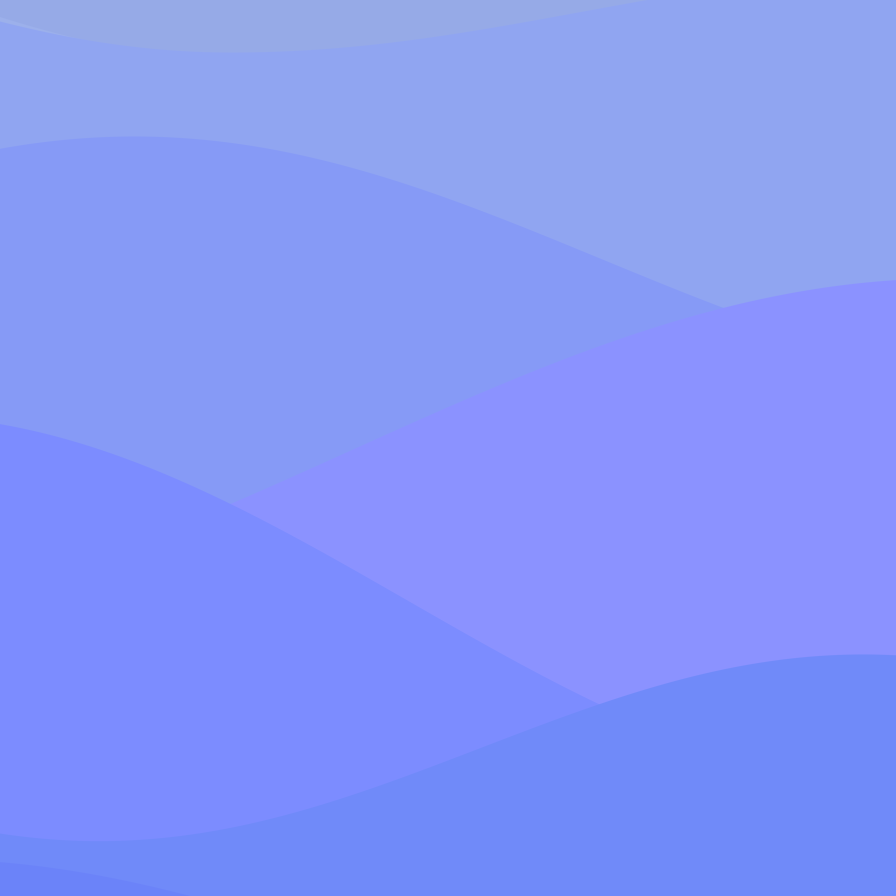
Reproduce this background procedurally as a Shadertoy shader.

```glsl
// Calm, flat hills in blue and violet, layered from a pale sky down to a deep base.
// Each hill is the area below a long cosine ridge; layers are painted back to front
// and every edge is softened across about one pixel.

const float PI = 3.14159265;

// Height of a cosine ridge at x; its crest lies at crestX.
float ridge(float x, float middle, float amplitude, float halfPeriod, float crestX) {
    return middle + amplitude * cos(PI * (x - crestX) / halfPeriod);
}

// Fills everything below the edge height with one flat colour.
void paintBelow(inout vec3 color, float y, float edge, vec3 fill) {
    float softness = 0.75 / iResolution.y;
    color = mix(color, fill, smoothstep(-softness, softness, edge - y));
}

void mainImage(out vec4 fragColor, in vec2 fragCoord) {
    vec2 uv = fragCoord / iResolution.xy;
    float x = uv.x;
    float y = uv.y;

    // Sky
    vec3 color = vec3(0.588, 0.667, 0.906);

    // Far valley, lifted at the left and rimmed by a thin pale sliver
    float lift = max(0.25 - x, 0.0);
    float valley = ridge(x, 0.987, -0.0456, 0.781, 0.260) + 0.19 * lift * lift;
    paintBelow(color, y, valley + 0.005 - 0.06 * x, vec3(0.61, 0.69, 0.92));
    paintBelow(color, y, valley, vec3(0.565, 0.647, 0.945));

    // Middle hills
    paintBelow(color, y, ridge(x, 0.711, 0.1367, 1.042, 0.150), vec3(0.525, 0.604, 0.965));
    paintBelow(color, y, ridge(x, 0.4967, 0.1927, 1.341, 1.061), vec3(0.545, 0.573, 1.0));
    paintBelow(color, y, ridge(x, 0.3294, 0.207, 1.133, -0.111), vec3(0.486, 0.549, 1.0));

    // Near hill and the dark corner at its foot
    paintBelow(color, y, ridge(x, 0.1654, 0.1042, 0.853, 0.9635), vec3(0.439, 0.541, 0.976));
    paintBelow(color, y, ridge(x, -0.0706, 0.112, 1.047, -0.084), vec3(0.420, 0.514, 0.976));

    fragColor = vec4(color, 1.0);
}
```
